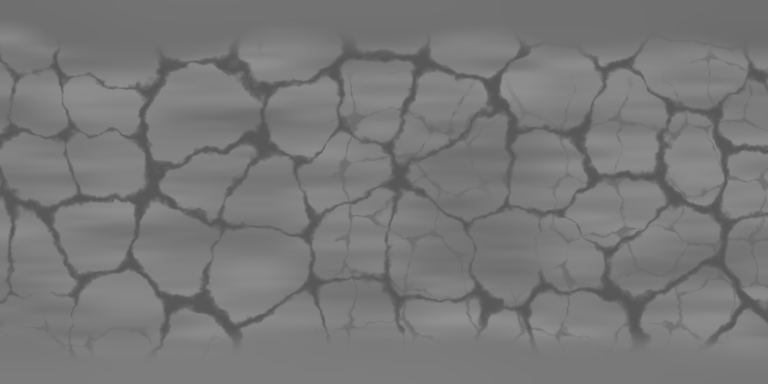
This texture map is drawn by a Shadertoy shader. Its source:

```glsl
// Weathered grey surface with a network of ragged dark cracks.
// Cracks are warped Voronoi borders, blended so that junctions swell;
// the plates between them carry soft streaks of stretched value noise.

const float PLATE_SCALE = 4.8;      // plates per canvas height
const float SHARD_SCALE = 7.5;      // smaller secondary plates
const float TOP_TONE = 0.435;
const float BOTTOM_TONE = 0.478;
const float PLATE_TONE = 0.499;
const float THIN_CRACK_TONE = 0.415;
const float DEEP_CRACK_TONE = 0.345;

float hash(vec2 p) {
    return fract(sin(dot(p, vec2(127.1, 311.7))) * 43758.5453);
}

vec2 hash2(vec2 p) {
    return vec2(hash(p), hash(p + vec2(37.2, 17.9)));
}

float noise(vec2 p) {
    vec2 cell = floor(p), f = fract(p);
    vec2 u = f * f * f * (f * (f * 6.0 - 15.0) + 10.0);
    float low = mix(hash(cell), hash(cell + vec2(1.0, 0.0)), u.x);
    float high = mix(hash(cell + vec2(0.0, 1.0)), hash(cell + vec2(1.0, 1.0)), u.x);
    return mix(low, high, u.y);
}

float fbm(vec2 p) {
    float sum = 0.0, weight = 0.5;
    for (int i = 0; i < 4; i++) {
        sum += weight * noise(p);
        p = p * 2.03 + vec2(11.3, 5.7);
        weight *= 0.5;
    }
    return sum / 0.9375;
}

vec2 site(vec2 cell, float seed) {
    return cell + 0.5 + 0.85 * (hash2(cell + seed) - 0.5);
}

// Smoothly blended distance to the Voronoi borders, in cell units;
// it turns negative where several borders meet.
float borderDistance(vec2 p, float seed, float sharpness) {
    vec2 base = floor(p), nearestCell = base, nearest = vec2(0.0);
    float best = 1e3;
    for (int j = -1; j <= 1; j++)
    for (int i = -1; i <= 1; i++) {
        vec2 cell = base + vec2(i, j);
        vec2 r = site(cell, seed) - p;
        if (dot(r, r) < best) {
            best = dot(r, r);
            nearest = r;
            nearestCell = cell;
        }
    }
    float sum = 0.0;
    for (int j = -2; j <= 2; j++)
    for (int i = -2; i <= 2; i++) {
        if (i == 0 && j == 0) continue;
        vec2 r = site(nearestCell + vec2(i, j), seed) - p;
        float d = dot(0.5 * (r + nearest), normalize(r - nearest));
        sum += exp(-sharpness * d);
    }
    return -log(sum) / sharpness;
}

// Bends straight borders into jagged, wandering lines.
vec2 warp(vec2 p) {
    vec2 broad = vec2(noise(p * 4.0), noise(p * 4.0 + 31.0)) - 0.5;
    vec2 jagged = vec2(fbm(p * 17.0), fbm(p * 17.0 + 53.0)) - 0.5;
    return p + 0.06 * broad + 0.045 * jagged;
}

// Horizontal smears, roughly centred on zero.
float streaks(vec2 p) {
    float wide = noise(p * vec2(3.2, 13.0)) - 0.5;
    float medium = noise(p * vec2(6.0, 30.0) + 19.0) - 0.5;
    float fine = noise(p * vec2(9.0, 62.0) + 47.0) - 0.5;
    return 0.085 * wide + 0.06 * medium + 0.022 * fine;
}

float crackMask(float d, float halfWidth, float softness) {
    return 1.0 - smoothstep(halfWidth - softness, halfWidth + softness, d);
}

void mainImage(out vec4 fragColor, in vec2 fragCoord) {
    vec2 p = fragCoord / iResolution.y;
    float softness = max(0.0045, 0.75 / iResolution.y);

    // Cracked band between smooth upper and lower margins
    float edge = p.y + 0.09 * (noise(vec2(p.x * 4.0, 3.0)) - 0.5);
    float band = smoothstep(0.07, 0.15, edge) * (1.0 - smoothstep(0.84, 0.92, edge));

    // Margins and streaked plates
    float margin = mix(BOTTOM_TONE, TOP_TONE, smoothstep(0.1, 0.95, p.y));
    margin += 0.03 * (noise(p * vec2(2.0, 9.0) + 71.0) - 0.5);
    float tone = mix(margin, PLATE_TONE + streaks(p), band);

    // Main cracks with ragged sides and varying width, then thin shards
    vec2 q = warp(p);
    float ragged = 0.011 * (fbm(p * 42.0) - 0.5);
    float plates = borderDistance(q * PLATE_SCALE, 3.0, 14.0) / PLATE_SCALE + ragged;
    float shards = borderDistance(q * SHARD_SCALE, 29.0, 18.0) / SHARD_SCALE + ragged;
    float width = mix(-0.001, 0.011, noise(p * 5.0 + 13.0));
    float patchy = smoothstep(0.52, 0.7, noise(p * 3.0 + 7.0));
    float crack = crackMask(plates, width, softness) * band;
    float thin = crackMask(shards, 0.001, softness) * patchy * band;

    // Wide parts and junctions are darkest
    float depth = smoothstep(-0.002, 0.012, width - plates);
    tone = mix(tone, THIN_CRACK_TONE, 0.8 * thin);
    tone = mix(tone, mix(THIN_CRACK_TONE, DEEP_CRACK_TONE, depth), crack);

    fragColor = vec4(vec3(tone), 1.0);
}
```
